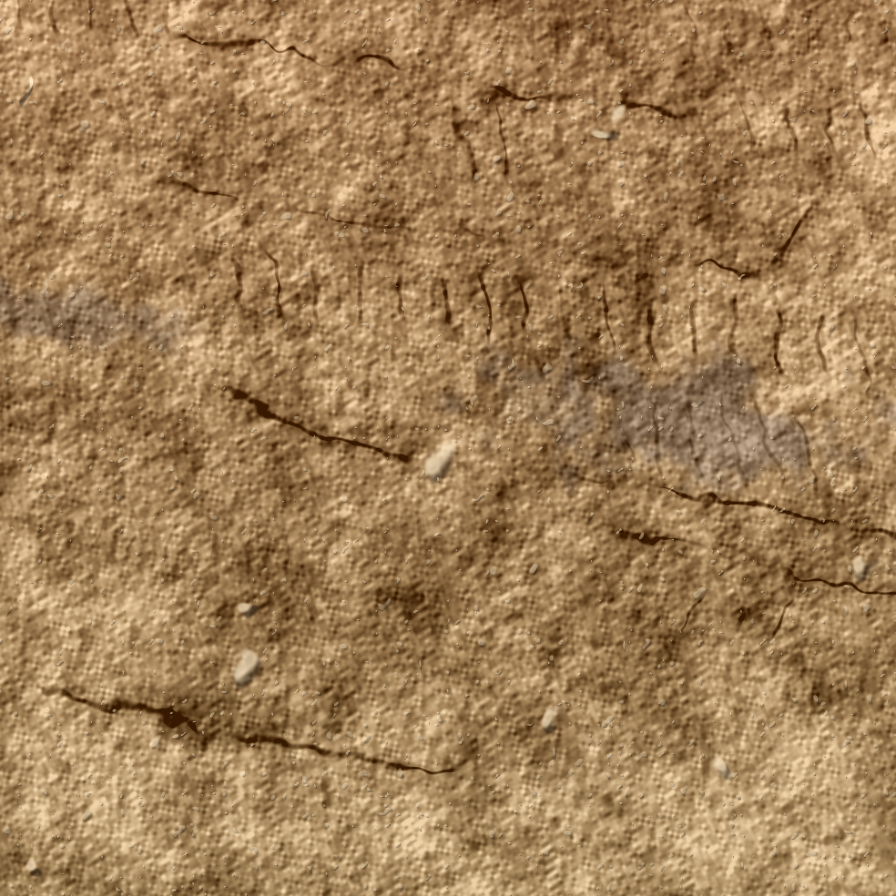
Reproduce this texture procedurally as a Shadertoy shader.

```glsl
// Dry brown soil crossed by tyre tracks, seen from above. Layered noise with
// directional relief gives the ground; rows of repeated tread marks, wandering
// cracks, damp grey patches and scattered pebbles are laid over it.

const vec3 DARK_SOIL  = vec3(0.35, 0.22, 0.09);
const vec3 MID_SOIL   = vec3(0.67, 0.53, 0.36);
const vec3 LIGHT_SOIL = vec3(0.88, 0.75, 0.58);
const vec3 DAMP_GREY  = vec3(0.44, 0.36, 0.29);
const vec3 PALE_STONE = vec3(0.93, 0.84, 0.70);
const vec2 LIGHT_STEP = vec2(-0.0028, 0.0030);
const float BASE_TONE = 0.665;
const float SOIL_CONTRAST = 0.66;
const float RELIEF = 1.15;
const float TREAD_DEPTH = 0.34;
const float CRACK_DEPTH = 0.34;

// Tread rows: start x, end x, start y, slope
const int ROWS = 8;
const vec4 ROW_PATH[ROWS] = vec4[ROWS](
    vec4(0.20, 1.10, 0.697, -0.118), vec4(0.64, 0.97, 0.527, -0.13),
    vec4(-0.1, 0.26, 0.988, -0.02),  vec4(0.79, 1.10, 0.856, -0.02),
    vec4(0.45, 0.63, 0.845, -0.10),  vec4(0.69, 0.95, 0.322, -0.08),
    vec4(0.06, 0.44, 0.395, -0.03),  vec4(0.55, 1.10, 0.965, 0.0));
// Tread marks: pitch, half length, lean, strength
const vec4 ROW_FORM[ROWS] = vec4[ROWS](
    vec4(0.047, 0.044, 0.08, 1.0),  vec4(0.042, 0.060, 0.25, 0.55),
    vec4(0.042, 0.030, 0.10, 0.8),  vec4(0.045, 0.036, 0.25, 1.0),
    vec4(0.045, 0.055, 0.20, 0.6),  vec4(0.047, 0.027, -0.4, 0.9),
    vec4(0.043, 0.032, -0.2, 0.45), vec4(0.044, 0.032, 0.10, 0.5));
// Cracks: start x, end x, start y, slope
const int CRACKS = 7;
const vec4 CRACK_PATH[CRACKS] = vec4[CRACKS](
    vec4(0.22, 0.48, 0.568, -0.36), vec4(0.62, 1.10, 0.478, -0.20),
    vec4(0.67, 1.10, 0.420, -0.25), vec4(0.16, 0.86, 0.788, -0.14),
    vec4(0.18, 0.77, 0.963, -0.17), vec4(0.85, 0.92, 0.690, 1.5),
    vec4(0.03, 0.52, 0.240, -0.22));

float hash(vec2 p) {
    return fract(sin(dot(p, vec2(127.1, 311.7))) * 43758.5453);
}

float noise(vec2 p) {
    vec2 i = floor(p), f = fract(p);
    f = f * f * (3.0 - 2.0 * f);
    return mix(mix(hash(i), hash(i + vec2(1, 0)), f.x),
               mix(hash(i + vec2(0, 1)), hash(i + vec2(1, 1)), f.x), f.y);
}

// Centred sum of rotated octaves, from clods down to grains
float soil(vec2 p) {
    float sum = 0.0, amp = 0.26;
    p *= 13.0;
    for (int i = 0; i < 5; i++) {
        sum += amp * (noise(p) - 0.5);
        p = mat2(0.8, 0.6, -0.6, 0.8) * p * 2.03 + 17.3;
        amp *= 0.88;
    }
    return sum;
}

float span(float x, float a, float b, float fade) {
    return smoothstep(a, a + fade, x) * (1.0 - smoothstep(b - fade, b, x));
}

// Signed tread shade: dark groove with a lit rim on its right
float treads(vec2 p) {
    float shade = 0.0;
    float wobble = 0.016 * (noise(p * 26.0) - 0.5) + 0.007 * (noise(p * 75.0) - 0.5);
    for (int i = 0; i < ROWS; i++) {
        vec4 path = ROW_PATH[i], form = ROW_FORM[i];
        float v = p.y - path.z - path.w * (p.x - path.x);
        float u = (p.x + form.z * v + wobble) / form.x;
        vec2 id = vec2(floor(u), float(i) * 7.0 + 3.0);
        float d = (fract(u) - 0.5) * form.x;
        float len = form.y * mix(0.65, 1.1, hash(id));
        float ends = 1.0 - smoothstep(0.6 * len, len, abs(v + 0.012 * (hash(id + 5.0) - 0.5)));
        float width = mix(0.0025, 0.0058, noise(p * 60.0 + 9.0));
        float groove = 1.0 - smoothstep(0.15 * width, width, abs(d));
        float rim = exp(-pow((d - 0.009) / 0.006, 2.0));
        float power = form.w * mix(0.45, 1.0, hash(id + 9.0)) * span(p.x, path.x, path.y, 0.08);
        shade += power * ends * (0.22 * rim - groove);
    }
    return shade;
}

// Broken wandering lines with a soft shadow around them
float cracks(vec2 p) {
    float depth = 0.0;
    float wander = 0.024 * (noise(p * 17.0 + 4.0) - 0.5) + 0.014 * (noise(p * 58.0) - 0.5);
    for (int i = 0; i < CRACKS; i++) {
        vec4 c = CRACK_PATH[i];
        float d = abs(p.y - c.z - c.w * (p.x - c.x) + wander) / sqrt(1.0 + c.w * c.w);
        float width = mix(0.001, 0.007, noise(p * 32.0 + float(i) * 11.0));
        float gaps = smoothstep(0.25, 0.6, noise(p * 21.0 + float(i) * 5.0));
        float core = (1.0 - smoothstep(0.1 * width, width + 0.001, d)) * gaps;
        depth += (core + 0.2 * exp(-pow(d / 0.011, 2.0))) * span(p.x, c.x, c.y, 0.03);
    }
    return depth;
}

// Pebble cover in x, its cast shadow in y
vec2 pebbles(vec2 p, float density, float chance) {
    vec2 q = p * density + 0.5 * (noise(p * density * 2.2) - 0.5);
    vec2 id = floor(q);
    vec2 d = fract(q) - 0.35 - 0.3 * vec2(hash(id + 2.0), hash(id + 6.0));
    d.x *= mix(0.8, 1.4, hash(id + 4.0));
    float r = mix(0.12, 0.28, hash(id + 8.0));
    float present = step(hash(id), chance);
    return present * (1.0 - smoothstep(vec2(0.4 * r), vec2(r),
                      vec2(length(d), length(d - vec2(0.09, -0.12)))));
}

float patchMask(vec2 p, vec2 center, vec2 radius) {
    vec2 d = p - center;
    d.y += 0.15 * d.x;
    float ragged = 0.9 * (noise(p * 22.0) - 0.5) + 0.6 * (noise(p * 55.0) - 0.5);
    return 1.0 - smoothstep(0.5, 1.15, length(d / radius) + ragged);
}

void mainImage(out vec4 fragColor, in vec2 fragCoord) {
    vec2 p = fragCoord / iResolution.y;

    // Ground tone, paler towards the bottom, with upright traces of old treads
    float height = soil(p);
    float tone = BASE_TONE + SOIL_CONTRAST * height + RELIEF * (height - soil(p + LIGHT_STEP));
    tone += 0.13 * (noise(p * vec2(3.0, 6.0) + 2.0) - 0.5);
    tone += 0.10 * (noise(p * vec2(42.0, 17.0)) - 0.5);
    tone += 0.065 * (1.0 - smoothstep(0.05, 0.42, p.y)) - 0.01;
    tone -= 0.13 * smoothstep(0.70, 0.92, noise(p * vec2(66.0, 48.0) + 31.0));
    tone -= 0.15 * patchMask(p, vec2(0.25, 0.20), vec2(0.09, 0.035));
    tone -= 0.12 * patchMask(p, vec2(0.12, 0.01), vec2(0.30, 0.035));

    // Tracks and cracks
    tone += TREAD_DEPTH * treads(p) - CRACK_DEPTH * cracks(p);

    // Soil colour from tone, redder at the top
    tone = clamp(tone, 0.22, 0.95);
    vec3 color = tone < MID_SOIL.r
        ? mix(DARK_SOIL, MID_SOIL, (tone - DARK_SOIL.r) / (MID_SOIL.r - DARK_SOIL.r))
        : mix(MID_SOIL, LIGHT_SOIL, (tone - MID_SOIL.r) / (LIGHT_SOIL.r - MID_SOIL.r));
    color += vec3(0.012, -0.006, -0.004) * (2.0 * p.y - 1.0);

    // Damp grey ground
    float damp = max(patchMask(p, vec2(0.77, 0.525), vec2(0.21, 0.075)),
                     0.8 * patchMask(p, vec2(0.11, 0.645), vec2(0.12, 0.035)));
    color = mix(color, DAMP_GREY + 0.75 * (tone - 0.62), 0.65 * damp);

    // Pebbles and pale crumbs, denser near the bottom
    float litter = mix(1.5, 0.75, smoothstep(0.0, 0.5, p.y));
    vec2 stones = pebbles(p, 17.0, 0.022 * litter);
    vec2 crumbs = max(pebbles(p, 48.0, 0.10 * litter), pebbles(p + 0.37, 88.0, 0.14 * litter));
    color *= 1.0 - 0.4 * max(stones.y, 0.6 * crumbs.y);
    color = mix(color, PALE_STONE + 0.4 * height, max(0.85 * stones.x, 0.5 * crumbs.x));

    fragColor = vec4(clamp(color, 0.0, 1.0), 1.0);
}
```
